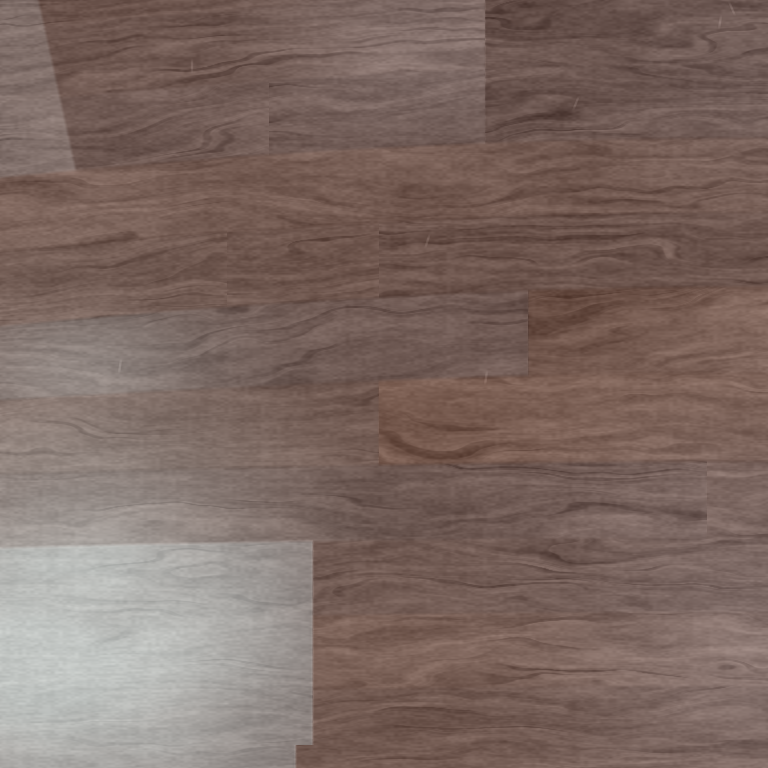
Give the GLSL for this texture, as a WebGL 2 fragment shader.

```glsl
#version 300 es
precision highp float;
// Worn brown wooden floor of staggered strips with a pale window sheen at the lower left.
uniform vec2 u_resolution;
out vec4 fragColor;

// Per strip from the top: joint position, warmth left of it, warmth right of it
const vec3 STRIPS[11] = vec3[11](
  vec3(.632, .38, .27), vec3(.632, .34, .25), vec3(.632, .25, .24), vec3(1.2, .48, .48),
  vec3(.493, .45, .40), vec3(.688, .24, .66), vec3(.493, .45, .74), vec3(.920, .28, .42),
  vec3(.407, .05, .38), vec3(.407, .05, .60), vec3(.407, .05, .50));

float hash(vec2 p) {
  return fract(sin(dot(p, vec2(127.1, 311.7))) * 43758.5453);
}

float noise(vec2 p) {
  vec2 i = floor(p), f = fract(p);
  f = f * f * (3.0 - 2.0 * f);
  return mix(mix(hash(i), hash(i + vec2(1, 0)), f.x),
             mix(hash(i + vec2(0, 1)), hash(i + vec2(1, 1)), f.x), f.y);
}

float fbm(vec2 p) {
  float sum = 0.0, amp = 0.5;
  for (int i = 0; i < 4; i++) {
    sum += amp * noise(p);
    p = p * 2.03 + 17.3;
    amp *= 0.5;
  }
  return sum;
}

// Soft round falloff of light
float glow(vec2 p, vec2 center, vec2 radius) {
  vec2 q = (p - center) / radius;
  return exp(-dot(q, q));
}

// Long fibres bent into arches, with sparse sharp dark lines
float grain(vec2 p, float seed) {
  p += vec2(seed * 7.3, seed * 3.1);
  float bend = fbm(vec2(p.x * 3.5, p.y * 13.0));
  float arches = noise(vec2(p.x * 1.5, p.y * 75.0 + bend * 15.0));
  float streaks = fbm(vec2(p.x * 8.0, p.y * 130.0 + bend * 12.0));
  float lines = noise(vec2(p.x * 7.0, p.y * 170.0 + bend * 24.0));
  float dark = smoothstep(0.58, 0.85, lines) * smoothstep(0.3, 0.65, noise(p * vec2(7.0, 30.0)));
  return (arches - 0.5) * 0.06 + (streaks - 0.47) * 0.15 + (bend - 0.47) * 0.08 - dark * 0.07 + 0.012;
}

// One strip with its boards, grain and reflected light; p runs down from the top
vec3 board(float row, vec2 p, float across) {
  vec3 strip = STRIPS[int(clamp(row + 1.0, 0.0, 10.0))];
  float joint = strip.x - 0.022 * step(0.97, p.y) * step(6.5, row);
  float right = smoothstep(-0.002, 0.002, p.x - joint);
  float seed = row + 13.0 * step(joint, p.x);
  float warmth = mix(strip.y, strip.z, right);
  vec3 wood = mix(vec3(.375, .305, .292), vec3(.515, .385, .325), warmth);

  // Shorter offcuts change the grain within a strip
  if (row == 1.0) seed += 5.0 * step(0.35, p.x);
  if (row == 3.0) seed += 9.0 * step(0.295, p.x);
  float fibre = grain(vec2(p.x, across * 0.0965), seed);

  // Mauve haze on the top boards and the lower right
  vec3 haze = vec3(.56, .49, .475);
  float upper = 1.0 - step(1.5, row);
  wood = mix(wood, haze, upper * (1.0 - right) * 0.65 * glow(p, vec2(.57, .04), vec2(.22, .17)));
  wood = mix(wood, haze, 0.35 * glow(p, vec2(1.02, .08), vec2(.22, .2)));
  wood = mix(wood, haze, 0.75 * glow(p, vec2(1.02, .84), vec2(.32, .32)));

  // Slanted pale board in the top left corner
  float slant = 1.0 - smoothstep(-0.003, 0.003, p.x - 0.05 - 0.22 * p.y);
  wood = mix(wood, vec3(.53, .465, .445), upper * slant * 0.85);

  // Window sheen, strongest on the large smooth board
  float smoothBoard = step(6.5, row);
  float gloss = mix(mix(0.74, 1.02, smoothBoard), 0.12, right);
  float sheen = gloss * glow(p, vec2(.07, .84), vec2(mix(.30, .38, smoothBoard), .33));
  float coolStrip = step(3.5, row) * step(row, 4.5);
  sheen += 0.22 * coolStrip * (1.0 - right) * glow(p, vec2(.11, .46), vec2(.17, .1));
  sheen = clamp(sheen * (0.86 + 0.3 * fbm(p * vec2(6.0, 14.0))), 0.0, 1.0);
  wood = mix(wood, vec3(.76, .775, .765), sheen);
  wood += fibre * vec3(1.0, .96, .93) * (1.0 - 0.55 * sheen);

  // Thin bright rim where the pale board ends
  float rim = 1.0 - smoothstep(0.0008, 0.003, abs(p.x - joint));
  return wood + rim * 0.04 * smoothBoard;
}

void main() {
  vec2 uv = gl_FragCoord.xy / u_resolution;
  vec2 p = vec2(uv.x, 1.0 - uv.y);

  // Strips rise to the right, less so near the bottom
  float tilt = mix(0.052, 0.014, smoothstep(0.35, 0.65, p.y));
  float r = (p.y + tilt * p.x * (2.0 - p.x) - 0.0385) / 0.0965;
  float row = floor(r - 0.5);
  float edge = r - row - 1.0;
  vec3 color = mix(board(row, p, r), board(row + 1.0, p, r), smoothstep(-0.03, 0.03, edge));

  // Broken seams between strips, lit along the pale board
  float seam = 1.0 - smoothstep(0.008, 0.035, abs(edge));
  float lit = step(5.5, row) * step(row, 6.5) * step(p.x, 0.407);
  float broken = smoothstep(0.35, 0.7, noise(vec2(p.x * 9.0, row * 5.0)));
  float plain = step(0.5, row) * step(row, 5.5);
  color += seam * mix(-0.03 * broken * plain, 0.04, lit);

  // Fine pores, weave and cloudy wear
  color += (noise(p * vec2(190.0, 370.0)) - 0.5) * 0.05;
  color += (noise(p * vec2(75.0, 250.0) + 31.0) - 0.5) * 0.035;
  color += (fbm(p * vec2(9.0, 12.0)) - 0.47) * 0.05;

  // A few short faint scratches
  for (float i = 0.0; i < 7.0; i++) {
    vec2 q = p - vec2(hash(vec2(i, 2.0)), 0.55 * hash(vec2(i, 5.0)));
    q.x += q.y * (hash(vec2(i, 8.0)) - 0.5);
    float mark = 1.0 - smoothstep(0.0005, 0.0025, abs(q.x));
    color += 0.08 * mark * (1.0 - smoothstep(0.003, 0.011, abs(q.y)));
  }
  fragColor = vec4(clamp(color, 0.0, 1.0), 1.0);
}
```
